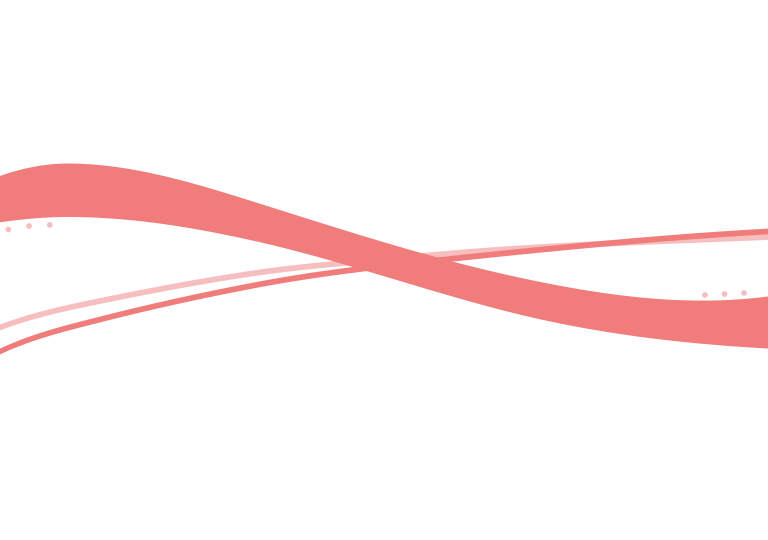
This background is drawn by a WebGL 2 fragment shader. Its source:

```glsl
#version 300 es
precision highp float;
// A coral ribbon sweeps across white, crossed by two thin swooshes,
// with a short trail of dots at each end. Every edge is a smooth cubic
// curve y(x); lengths are in canvas widths from the lower left.

uniform vec2 u_resolution;
out vec4 fragColor;

// Cubic between two knots, each holding (x, y, slope).
float cubic(float x, vec3 a, vec3 b) {
    float span = b.x - a.x;
    float t = (x - a.x) / span;
    float s = 1.0 - t;
    float ease = t * t * (3.0 - 2.0 * t);
    return mix(a.y, b.y, ease) + span * t * s * (a.z * s - b.z * t);
}

// Smooth curve through five knots.
float curve(float x, vec3 a, vec3 b, vec3 c, vec3 d, vec3 e) {
    if (x < b.x) return cubic(x, a, b);
    if (x < c.x) return cubic(x, b, c);
    if (x < d.x) return cubic(x, c, d);
    return cubic(x, d, e);
}

// Antialiased coverage of a signed distance, negative inside.
float cover(float dist) {
    return clamp(0.5 - dist * u_resolution.x, 0.0, 1.0);
}

void main() {
    vec2 p = gl_FragCoord.xy / u_resolution.x;
    vec3 coral = vec3(0.94, 0.486, 0.486);
    vec3 blush = vec3(0.97, 0.745, 0.75);
    vec3 color = vec3(1.0);

    // Thin swooshes, the pale one beneath
    float paleLine = curve(p.x,
        vec3(0.0, 0.2767, 0.38), vec3(0.1302, 0.3112, 0.205),
        vec3(0.3333, 0.3477, 0.145), vec3(0.5456, 0.3694, 0.095),
        vec3(1.0, 0.3945, 0.04));
    float darkLine = curve(p.x,
        vec3(0.0, 0.2454, 0.47), vec3(0.1302, 0.2871, 0.255),
        vec3(0.3333, 0.332, 0.19), vec3(0.5768, 0.365, 0.105),
        vec3(1.0, 0.4017, 0.055));
    color = mix(color, blush, cover(abs(p.y - paleLine) - 0.0038));
    color = mix(color, coral, cover(abs(p.y - darkLine) - 0.0038));

    // Broad ribbon between its upper and lower edges
    float upper = curve(p.x,
        vec3(0.0, 0.474, 0.35), vec3(0.0885, 0.4902, 0.0),
        vec3(0.3333, 0.4395, -0.315), vec3(0.6667, 0.3438, -0.22),
        vec3(1.0, 0.3171, 0.13));
    float lower = curve(p.x,
        vec3(0.0, 0.4137, 0.14), vec3(0.0885, 0.4206, 0.0),
        vec3(0.3333, 0.3889, -0.225), vec3(0.6667, 0.296, -0.25),
        vec3(1.0, 0.2493, -0.055));
    color = mix(color, coral, cover(max(p.y - upper, lower - p.y)));

    // Three dots below the left crest and three above the right trough
    float dots = 1.0;
    for (int n = 0; n < 3; n++) {
        float i = float(n);
        vec2 left = vec2(0.0108 + 0.027 * i, 0.4043 + 0.006 * i - 0.0015 * i * i);
        vec2 right = vec2(0.918 + 0.0254 * i, 0.319 + 0.0013 * i);
        dots = min(dots, min(distance(p, left), distance(p, right)) - 0.0037);
    }
    color = mix(color, blush, cover(dots));

    fragColor = vec4(color, 1.0);
}
```
